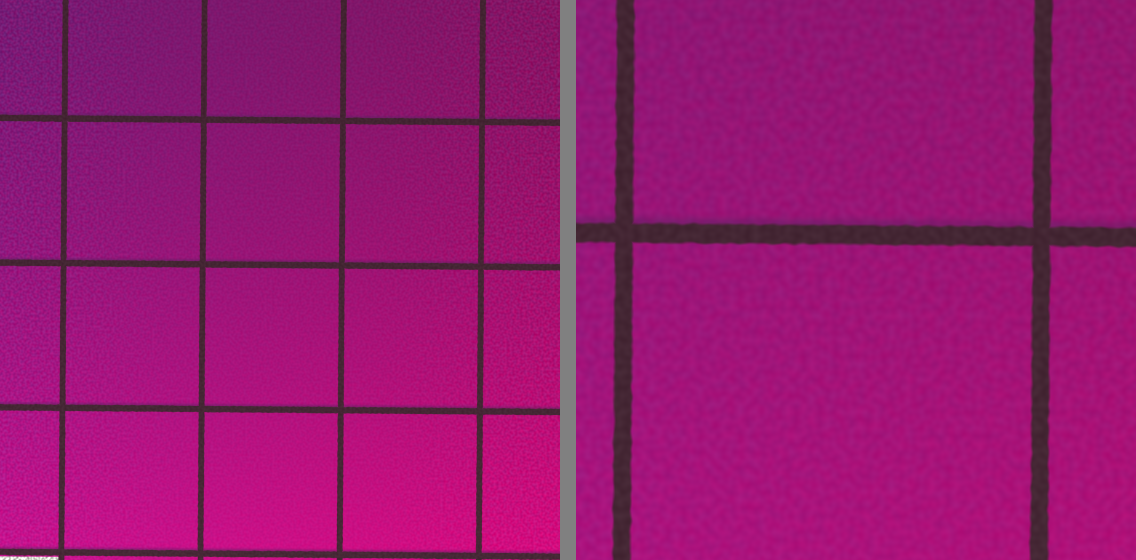
Left, the full canvas; right, a detail of the centre.
This pattern is drawn by a Shadertoy shader. Its source:

```glsl
#define PITCH vec2(0.2485, 0.2583)
#define FIRST_LINE vec2(0.1095, 0.0145)
#define SKEW vec2(0.0075, -0.0085)
#define LINE_WIDTH vec2(0.0105, 0.0115)
#define EDGE_SOFTNESS 0.0012
#define EDGE_WEAR 0.0011
#define GRAIN_SCALE 210.0
#define LOW_COLOR vec3(0.810, 0.060, 0.530)
#define HIGH_COLOR vec3(0.495, 0.090, 0.425)
#define JOINT_COLOR vec3(0.265, 0.148, 0.200)
#define SIDE_TINT vec3(-0.055, 0.025, 0.065)

vec2 randomGradient(vec2 cell) {
    vec3 p = fract(cell.xyx * vec3(0.1031, 0.1030, 0.0973));
    p += dot(p, p.yzx + 33.33);
    float angle = 6.28318 * fract((p.x + p.y) * p.z);
    return vec2(cos(angle), sin(angle));
}

float gradientNoise(vec2 p) {
    vec2 cell = floor(p), f = fract(p);
    vec2 u = f * f * f * (f * (f * 6.0 - 15.0) + 10.0);
    vec2 e = vec2(0.0, 1.0);
    float a = dot(randomGradient(cell), f);
    float b = dot(randomGradient(cell + e.yx), f - e.yx);
    float c = dot(randomGradient(cell + e.xy), f - e.xy);
    float d = dot(randomGradient(cell + e.yy), f - e.yy);
    return mix(mix(a, b, u.x), mix(c, d, u.x), u.y);
}

// Smooth vertical falloff, cooler towards the left
vec3 panelColor(vec2 uv) {
    float height = 1.0 - pow(max(1.0 - uv.y, 0.0), 1.35);
    return mix(LOW_COLOR, HIGH_COLOR, height) + SIDE_TINT * (0.5 - uv.x);
}

void mainImage(out vec4 fragColor, in vec2 fragCoord) {
    vec2 uv = fragCoord / iResolution.xy;
    float soft = max(EDGE_SOFTNESS, 0.75 / min(iResolution.x, iResolution.y));

    // Slightly tilted grid: signed offset to the nearest line on each axis
    vec2 grid = uv - FIRST_LINE - SKEW * uv.yx;
    vec2 offset = (fract(grid / PITCH + 0.5) - 0.5) * PITCH;

    // Fine speckle, stronger towards the sides
    vec2 grainPos = uv * GRAIN_SCALE;
    float grain = gradientNoise(grainPos);
    float hueGrain = gradientNoise(grainPos * 0.8 + 57.0);
    float strength = mix(0.45, 1.0, smoothstep(0.1, 0.5, abs(uv.x - 0.5)));
    vec3 color = panelColor(uv);
    color += strength * (0.07 * grain + hueGrain * vec3(-0.08, 0.055, 0.035));

    // Pale background under the outer columns
    float below = 1.0 - smoothstep(-soft, soft, grid.y + 0.008);
    float outer = 1.0 - smoothstep(-soft, soft, min(grid.x, 3.0 * PITCH.x - grid.x));
    color = mix(color, vec3(0.85, 0.87, 0.82) + 0.5 * grain, below * outer);

    // Violet fringe along the upper edge of each horizontal joint
    float fringe = exp(-pow((offset.y - 0.0065) / 0.0035, 2.0));
    color = mix(color, vec3(0.36, 0.13, 0.39), 0.45 * fringe);

    // Dark joints with faintly ragged edges
    float wear = EDGE_WEAR * gradientNoise(uv * 150.0 + 19.0);
    vec2 edge = abs(offset) - 0.5 * LINE_WIDTH + wear;
    float joint = 1.0 - smoothstep(-soft, soft, min(edge.x, edge.y));
    vec3 jointColor = JOINT_COLOR + 0.035 * grain + 0.02 * (0.5 - uv.y);
    color = mix(color, jointColor, joint);

    fragColor = vec4(clamp(color, 0.0, 1.0), 1.0);
}
```
